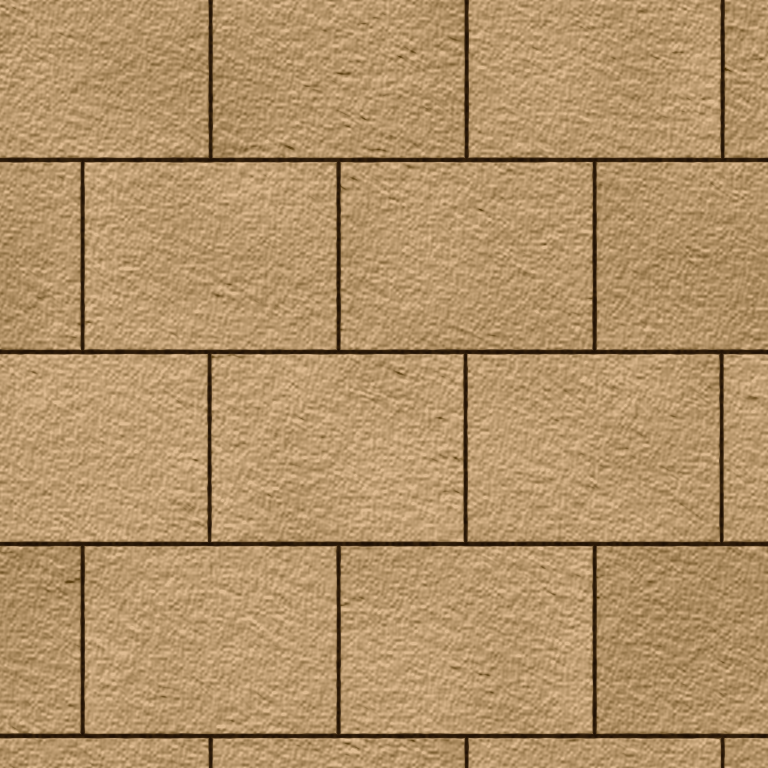
Reproduce this texture procedurally as a WebGL 1 fragment shader.

```glsl
precision highp float;
// Running-bond wall of rough tan sandstone blocks with thin dark joints.

uniform vec2 u_resolution;

// Layout, in canvas units
const vec2 REPEATS = vec2(3.0, 4.0);
const vec2 ORIGIN = vec2(0.108, 0.0417);
const vec2 JOINT_HALF = vec2(0.0026, 0.0030);
const float ROW_JITTER = 0.005;
const float JOINT_WOBBLE = 0.0008;

// Stone relief
const vec2 STREAK_FREQ = vec2(50.0, 115.0);
const float GRAIN_FREQ = 250.0;
const float ANGLE_MIN = 0.42;
const float ANGLE_RANGE = 0.36;
const vec2 LIGHT_STEP = vec2(-0.0014, 0.0032);
const float STREAK_GAIN = 3.8;
const float GRAIN_GAIN = 2.1;
const float LEDGE_DEPTH = 1.9;
const float STONE_VARIATION = 0.55;
const float BLOTCH_VARIATION = 0.7;

// Colours
const vec3 STONE = vec3(0.725, 0.595, 0.425);
const vec3 SHADE_STEP = vec3(0.090, 0.085, 0.088);
const vec3 JOINT_DARK = vec3(0.11, 0.055, 0.012);
const vec3 JOINT_LIGHT = vec3(0.27, 0.18, 0.07);

float hash(vec2 p) {
  vec3 q = fract(p.xyx * 0.1031);
  q += dot(q, q.yzx + 33.33);
  return fract((q.x + q.y) * q.z);
}

float noise(vec2 p) {
  vec2 i = floor(p);
  vec2 f = fract(p);
  f = f * f * (3.0 - 2.0 * f);
  return mix(mix(hash(i), hash(i + vec2(1.0, 0.0)), f.x),
             mix(hash(i + vec2(0.0, 1.0)), hash(i + vec2(1.0, 1.0)), f.x), f.y);
}

// Height of the split face: ragged streaks running down to the right
float streaks(vec2 p, float angle) {
  float c = cos(angle);
  float s = sin(angle);
  vec2 q = vec2(c * p.x - s * p.y, s * p.x + c * p.y) * STREAK_FREQ;
  q.y += 1.6 * noise(q * vec2(0.7, 0.25));
  return 0.62 * noise(q) + 0.38 * noise(q * vec2(2.3, 1.9) + 17.0);
}

// Shade of a block face, in steps around the base colour
float stoneShade(vec2 p, vec2 id) {
  vec2 q = p + 2.0 + 3.0 * id;
  float angle = ANGLE_MIN + ANGLE_RANGE * hash(id + 5.0);
  float slope = streaks(q, angle) - streaks(q + LIGHT_STEP, angle);
  float grain = noise(q * GRAIN_FREQ) - noise((q + LIGHT_STEP) * GRAIN_FREQ);
  float patches = noise(q * 13.0 + 40.0);
  float shade = slope * STREAK_GAIN * (0.65 + 0.7 * patches) + grain * GRAIN_GAIN;

  // Shadows under the steeper ledges
  shade -= LEDGE_DEPTH * smoothstep(0.20, 0.42, -slope) * smoothstep(0.25, 0.7, patches);

  shade += STONE_VARIATION * (hash(id + 11.0) - 0.5);
  shade += BLOTCH_VARIATION * (noise(q * 9.0) - 0.5);
  return clamp(shade, -4.0, 1.7);
}

void main() {
  vec2 uv = gl_FragCoord.xy / u_resolution;
  float pixel = 1.0 / min(u_resolution.x, u_resolution.y);

  // Block grid: alternate rows shift by half a block, ids wrap at the canvas
  vec2 grid = (uv - ORIGIN) * REPEATS;
  float row = mod(floor(grid.y), REPEATS.y);
  float jitter = ROW_JITTER * (hash(vec2(row, 7.0)) - 0.5);
  grid.x += 0.5 * mod(row, 2.0) + jitter * REPEATS.x;
  vec2 id = vec2(mod(floor(grid.x), REPEATS.x), row);
  vec2 cell = fract(grid);
  vec2 local = cell / REPEATS;

  // Signed distance to the joints, positive on the stone
  vec2 edge = min(cell, 1.0 - cell) / REPEATS - JOINT_HALF;
  float wobble = JOINT_WOBBLE * (noise(uv * 110.0) - 0.5);
  float dist = min(edge.x, edge.y) + wobble;

  // Stone, with a lit upper arris and darkened rim
  float shade = stoneShade(local, id);
  float rim = 1.0 - smoothstep(0.0, 0.0035, dist);
  float upper = step(0.5, cell.y) * step(edge.y, edge.x);
  shade += rim * mix(-0.7, 0.5, upper);
  vec3 stone = STONE + SHADE_STEP * shade;

  // Gritty joint, darkest along its centre
  float grit = noise(uv * GRAIN_FREQ + 90.0);
  float depth = smoothstep(-0.003, 0.0, dist);
  vec3 joint = mix(JOINT_DARK, JOINT_LIGHT, clamp(0.55 * grit + 0.45 * depth - 0.05, 0.0, 1.0));

  float cover = smoothstep(-0.75 * pixel, 0.75 * pixel, dist);
  gl_FragColor = vec4(mix(joint, stone, cover), 1.0);
}
```
